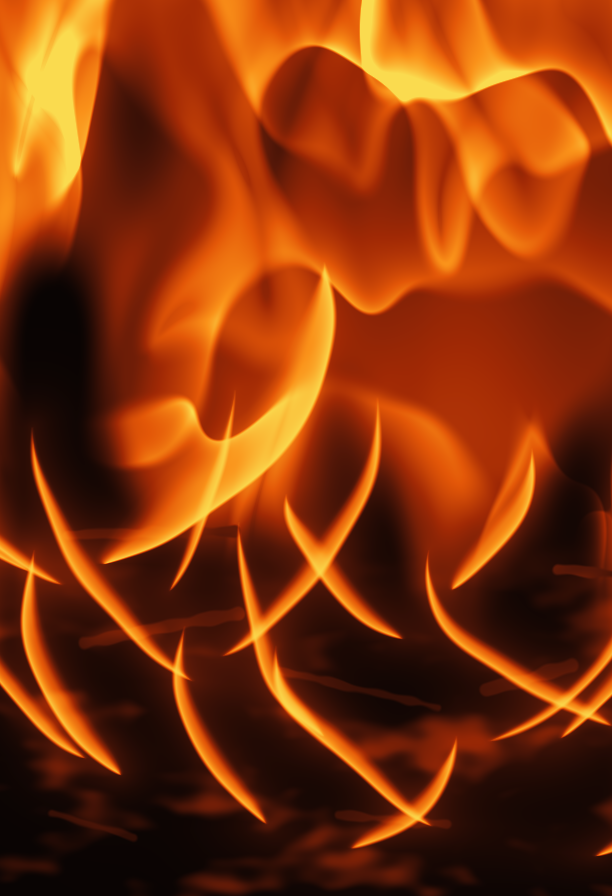
Write a Shadertoy shader that draws this texture.

```glsl
// Wood fire: glowing folded sheets of flame above curved tongues, twigs and dark logs.

const int SHEETS = 4;
const int TONGUES = 17;
const int TWIGS = 7;
const vec2 SHEET_FREQ = vec2(4.2, 1.7);  // flames are tall and narrow
const float SWIRL = 0.17;
const float BASE_GLOW = 0.36;
const float BODY_GLOW = 0.24;
const float RIM_GLOW = 0.42;
const float RIM_WIDTH = 0.012;
const float BARK_GLOW = 0.30;

const vec3 SOOT = vec3(0.035, 0.015, 0.012);
const vec3 MAROON = vec3(0.33, 0.09, 0.03);
const vec3 RUST = vec3(0.63, 0.16, 0.02);
const vec3 ORANGE = vec3(0.89, 0.34, 0.03);
const vec3 AMBER = vec3(0.98, 0.57, 0.10);
const vec3 YELLOW = vec3(0.98, 0.86, 0.31);

vec2 hash2(vec2 p) {
    vec3 q = fract(p.xyx * vec3(0.1031, 0.1030, 0.0973));
    q += dot(q, q.yzx + 33.33);
    return fract((q.xx + q.yz) * q.zy);
}

float cornerSlope(vec2 cell, vec2 offset) {
    return dot(hash2(cell) * 2.0 - 1.0, offset);
}

// Gradient noise, roughly -0.6 to 0.6
float noise(vec2 p) {
    vec2 c = floor(p), f = p - c;
    vec2 u = f * f * f * (f * (f * 6.0 - 15.0) + 10.0);
    vec2 x = vec2(1, 0), y = vec2(0, 1);
    return mix(mix(cornerSlope(c, f), cornerSlope(c + x, f - x), u.x),
               mix(cornerSlope(c + y, f - y), cornerSlope(c + 1.0, f - 1.0), u.x), u.y);
}

// Swirled field whose zero line is the edge of a sheet
float sheetField(vec2 p, float seed) {
    vec2 swirl = vec2(noise(p * vec2(3.4, 2.4) + seed), noise(p * 3.0 + seed + 17.0));
    vec2 q = (p + SWIRL * swirl) * SHEET_FREQ + seed * 1.7;
    return noise(q) + 0.28 * noise(q * 2.1 + 5.0);
}

// Translucent sheet with a bright rim
float sheetHeat(vec2 p, float seed) {
    const float e = 0.002;
    float f = sheetField(p, seed);
    vec2 slope = vec2(sheetField(p + vec2(e, 0), seed), sheetField(p + vec2(0, e), seed)) - f;
    float d = f / max(length(slope) / e, 0.4);
    float variation = noise(p * vec2(5.0, 3.5) + seed * 2.3);
    float soft = mix(0.025, 0.002, smoothstep(-0.3, 0.2, variation));
    float rim = RIM_GLOW * smoothstep(-0.15, 0.35, variation);
    float depth = max(d, 0.0);
    return smoothstep(-soft, soft, d)
         * (BODY_GLOW * exp(-depth / 0.09) + rim * exp(-depth / RIM_WIDTH));
}

// Crescent tongue: sweeps sideways at its foot, then rises to a pointed tip
float tongueHeat(vec2 p, vec2 foot, float height, float lean, float width) {
    float rise = (p.y - foot.y) / height;
    float t = clamp(rise, 0.0, 1.0);
    float slope = 2.0 * lean * (1.0 - t) / height;
    float off = (p.x - foot.x - lean * (1.0 - (1.0 - t) * (1.0 - t))) * inversesqrt(1.0 + slope * slope);
    float halfWidth = width * 2.0 * pow(t, 0.6) * (1.0 - t);
    float past = (rise - t) * height;
    float d = halfWidth - length(vec2(off, past));
    float fromBright = max(halfWidth - sign(lean) * off, 0.0);
    float fromDim = max(halfWidth + sign(lean) * off, 0.0);
    float body = 0.42 + 0.62 * exp(-fromBright / (0.35 * width + 0.006));
    float fade = mix(0.35, 1.0, smoothstep(0.0, 0.9 * halfWidth + 0.002, fromDim));
    float halo = 0.13 * exp(min(d, 0.0) / 0.025);
    return mix(halo, body * fade, smoothstep(-0.002, 0.004, d));
}

float segmentDistance(vec2 p, vec2 a, vec2 along) {
    return length(p - a - along * clamp(dot(p - a, along) / dot(along, along), 0.0, 1.0));
}

vec3 fireColor(float heat) {
    vec3 c = mix(SOOT, MAROON, clamp(heat / 0.25, 0.0, 1.0));
    c = mix(c, RUST, clamp((heat - 0.25) / 0.20, 0.0, 1.0));
    c = mix(c, ORANGE, clamp((heat - 0.45) / 0.20, 0.0, 1.0));
    c = mix(c, AMBER, clamp((heat - 0.65) / 0.17, 0.0, 1.0));
    return mix(c, YELLOW, clamp((heat - 0.82) / 0.18, 0.0, 1.0));
}

void mainImage(out vec4 fragColor, in vec2 fragCoord) {
    vec2 p = fragCoord / iResolution.y;
    float aspect = iResolution.x / iResolution.y;

    // Wall of flame, with dark gaps that open toward the logs
    float wall = BASE_GLOW * (1.0 + 0.6 * noise(p * vec2(5.0, 3.0) + 3.0));
    for (int i = 0; i < SHEETS; i++) wall += sheetHeat(p, 11.0 + 7.3 * float(i));
    float gaps = noise(p * vec2(4.5, 2.6) + 41.0) + 0.3 * noise(p * vec2(9.0, 5.0) + 8.0);
    float heat = wall * smoothstep(-0.14, 0.20, gaps + 0.7 * (p.y - 0.48));

    // Charred bark, faintly lit
    float grain = noise(p * vec2(7.0, 15.0) + 2.0) + 0.5 * noise(p * vec2(24.0, 46.0));
    heat += BARK_GLOW * smoothstep(0.0, 0.6, grain) * smoothstep(0.45, 0.2, p.y);

    // Twigs lit along the grain
    for (int i = 0; i < TWIGS; i++) {
        vec2 h = hash2(vec2(float(i), 5.0)), k = hash2(vec2(float(i), 9.0));
        vec2 along = mix(0.08, 0.2, k.x) * vec2(1.0, 0.9 * (k.y - 0.5));
        float d = segmentDistance(p, vec2(h.x * aspect, mix(0.08, 0.42, h.y)), along);
        d += 0.006 * noise(p * 40.0) - mix(0.003, 0.008, k.y);
        heat = mix(heat, 0.12 + 0.3 * max(grain, 0.0), smoothstep(0.002, -0.002, d));
    }

    // Tongues around the logs, then one great sweep in the middle
    vec2 q = p + 0.035 * vec2(noise(p * vec2(7.0, 6.0)), noise(p * 6.0 + 30.0));
    for (int i = 0; i < TONGUES; i++) {
        float n = float(i);
        vec2 h = hash2(vec2(n, 21.0)), k = hash2(vec2(n, 33.0));
        vec2 foot = vec2(aspect * fract(n * 0.618 + 0.1), mix(0.05, 0.38, h.x));
        float lean = (k.x < 0.5 ? -1.0 : 1.0) * mix(0.03, 0.2, h.y);
        float glow = tongueHeat(q, foot, mix(0.12, 0.27, k.y), lean, mix(0.012, 0.036, fract(k.x * 7.0)));
        heat = 1.0 - (1.0 - min(heat, 1.0)) * (1.0 - min(glow, 1.0));
    }
    float sweep = tongueHeat(q, vec2(0.16 * aspect, 0.37), 0.34, 0.38 * aspect, 0.055);
    heat = 1.0 - (1.0 - heat) * (1.0 - min(sweep, 1.0));

    fragColor = vec4(fireColor(heat), 1.0);
}
```
